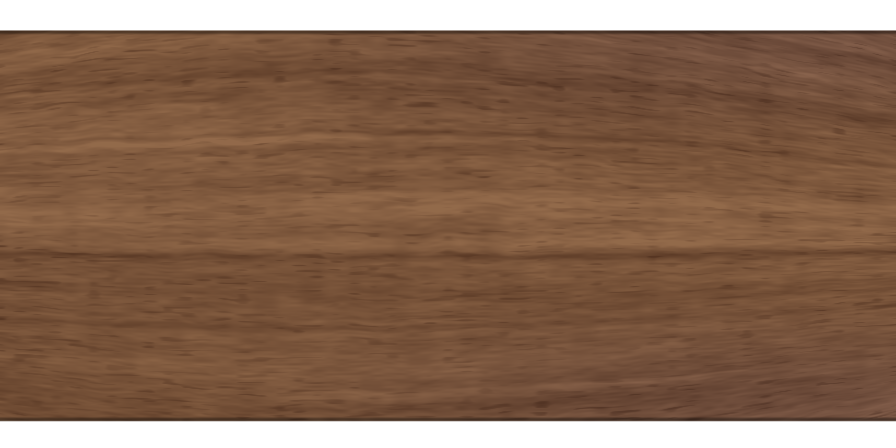
A Shadertoy shader for this texture:

```glsl
float hash(vec2 p) {
    return fract(sin(dot(p, vec2(127.1, 311.7))) * 43758.5453);
}

float noise(vec2 p) {
    vec2 cell = floor(p), f = fract(p);
    f = f * f * (3.0 - 2.0 * f);
    return mix(mix(hash(cell), hash(cell + vec2(1, 0)), f.x),
               mix(hash(cell + vec2(0, 1)), hash(cell + vec2(1, 1)), f.x), f.y);
}

// Noise centred on zero, stretched along the grain
float grain(vec2 p, float along, float across) {
    return noise(vec2(p.x * along, p.y * across) + across) - 0.5;
}

// Thin line across the grain axis, broken up along its length
float streak(vec2 p, float height, float width) {
    float d = (p.y - height) / width;
    return exp(-d * d) * (0.6 + 0.8 * noise(vec2(p.x * 4.0, height * 90.0)));
}

vec3 walnut(vec2 p) {
    // Grain lines arch away from the middle of the board and ripple slightly
    vec2 g = p;
    g.y += 0.24 * (p.y - 0.45) * (p.x - 0.75) * (p.x - 0.75);
    g.y += 0.016 * grain(p, 2.5, 5.0) + 0.007 * grain(p, 13.0, 25.0);

    // Broad growth bands
    float tone = 0.4 + 0.3 * exp(-pow((g.y - 0.57) / 0.14, 2.0));
    tone += 0.5 * grain(g, 0.7, 13.0) + 0.5 * grain(g, 1.1, 34.0);
    tone += 0.45 * grain(g, 2.2, 75.0);
    tone += 0.35 * streak(g, 0.46, 0.013) - 0.65 * streak(g, 0.432, 0.009);
    tone += 0.35 * streak(g, 0.688, 0.008) - 0.4 * streak(g, 0.705, 0.007);
    tone -= 0.4 * streak(g, 0.835, 0.008) + 0.3 * streak(g, 0.27, 0.008);

    // Mottled figure, fine fibres and short dark pores
    tone += 0.3 * grain(p, 14.0, 30.0);
    tone += 0.45 * grain(g, 20.0, 130.0) + 0.4 * grain(g, 38.0, 210.0);
    float pores = smoothstep(0.68, 0.95, noise(vec2(g.x * 24.0, g.y * 170.0)));
    tone -= 0.5 * pores * (0.4 + noise(vec2(g.x * 3.0, g.y * 28.0)));

    vec3 wood = mix(vec3(0.435, 0.295, 0.2), vec3(0.545, 0.39, 0.272), clamp(tone, -0.9, 1.25));

    // Cooler heartwood towards the right-hand corners
    float cool = smoothstep(0.12, 0.42, abs(p.y - 0.5)) * smoothstep(0.3, 1.9, p.x);
    return mix(wood, wood * vec3(0.91, 0.91, 1.03), cool);
}

void mainImage(out vec4 fragColor, in vec2 fragCoord) {
    vec2 p = fragCoord / iResolution.y;
    float soft = 1.0 / iResolution.y;

    // Signed distance inside the board, from its nearer long edge
    float inside = 0.436 - abs(p.y - 0.496);

    vec3 color = walnut(p);
    color *= mix(0.62, 1.0, smoothstep(0.004, 0.011, inside));
    color = mix(vec3(1.0), color, smoothstep(-soft, soft, inside));
    fragColor = vec4(color, 1.0);
}
```
